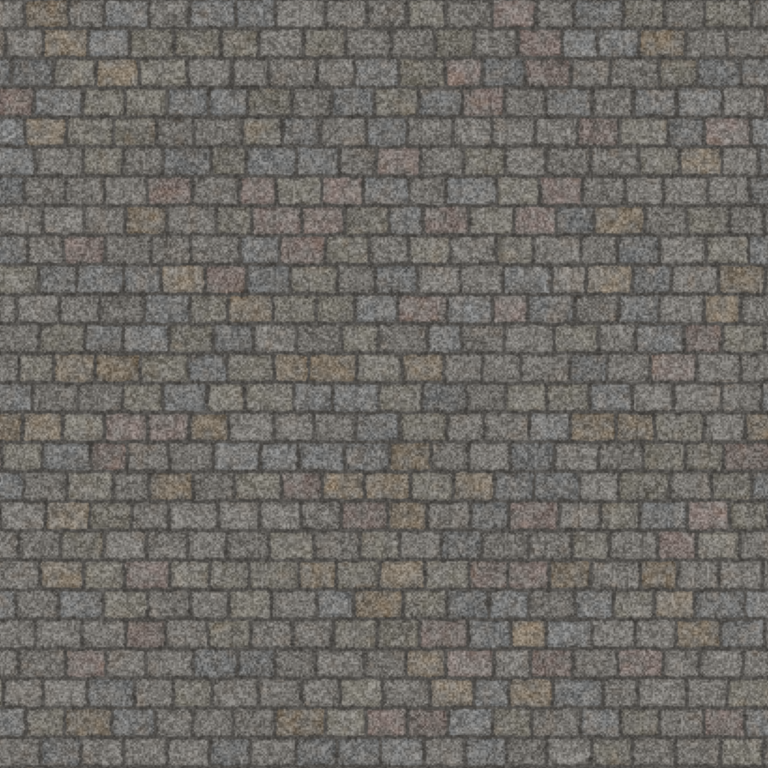
Write a three.js fragment shader that draws this texture.

```glsl
// Weathered grey stone setts in 26 running-bond rows of 18, with dark sandy joints.
varying vec2 vUv;

const vec2 GRID = vec2(18.0, 26.0);

float hash(vec2 p) {
  vec3 q = fract(vec3(p.xyx) * 0.1031);
  q += dot(q, q.yzx + 33.33);
  return fract((q.x + q.y) * q.z);
}

float noise(vec2 p) {
  vec2 i = floor(p), f = fract(p);
  f = f * f * (3.0 - 2.0 * f);
  return mix(mix(hash(i), hash(i + vec2(1.0, 0.0)), f.x),
             mix(hash(i + vec2(0.0, 1.0)), hash(i + vec2(1.0, 1.0)), f.x), f.y);
}

// Uneven position of the upright joint to the left of a stone
float joint(float column, float row) {
  return column + 0.22 * hash(vec2(mod(column, GRID.x), row + 7.0));
}

void main() {
  // Wobble the outlines slightly
  vec2 wobble = vec2(noise(vUv * 95.0), noise(vUv * 95.0 + 40.0)) - 0.5;
  wobble += 0.6 * (vec2(noise(vUv * 220.0 + 11.0), noise(vUv * 220.0 + 73.0)) - 0.5);
  vec2 p = (vUv + 0.0026 * wobble) * GRID + vec2(0.0, -0.04);

  // Locate the stone within its shifted row
  float row = floor(p.y);
  float wrappedRow = mod(row, GRID.y);
  p.x += 0.5 * mod(row, 2.0) + 0.3 * hash(vec2(wrappedRow, 3.0));
  float column = floor(p.x);
  if (p.x < joint(column, wrappedRow)) column -= 1.0;
  float left = joint(column, wrappedRow);
  float right = joint(column + 1.0, wrappedRow);
  vec2 id = vec2(mod(column, GRID.x), wrappedRow);

  // Rounded box distance in canvas units
  vec2 centre = vec2(0.5 * (left + right), row + 0.5);
  vec2 halfSize = 0.5 * vec2(right - left, 1.0) / GRID;
  halfSize -= 0.0020 + 0.0007 * vec2(hash(id + 51.0), hash(id + 62.0));
  float radius = 0.0028;
  vec2 d = abs(p - centre) / GRID - halfSize + radius;
  float edge = length(max(d, 0.0)) + min(max(d.x, d.y), 0.0) - radius;
  float stoneMask = 1.0 - smoothstep(-0.0016, 0.0016, edge);

  // Tone and faint mineral tint of each stone
  vec3 stone = vec3(0.463, 0.453, 0.436) + 0.055 * (hash(id + 17.0) - 0.5);
  float hue = hash(id + 29.0);
  vec3 ochre = vec3(0.030, 0.008, -0.020);
  vec3 pink = vec3(0.020, -0.006, -0.006);
  vec3 olive = vec3(0.004, 0.003, -0.010);
  vec3 blue = vec3(-0.013, -0.003, 0.009);
  vec3 tint = hue < 0.09 ? ochre : hue < 0.22 ? pink : hue < 0.42 ? olive : hue < 0.62 ? blue : vec3(0.0);
  float patches = noise(vUv * 85.0 + 5.0);
  stone += tint * (0.2 + 1.4 * patches);

  // Rusty flecks, blotches and worn, darkened rims
  float rust = smoothstep(0.62, 0.95, noise(vUv * 60.0 + 31.0)) * hash(id + 83.0);
  stone += rust * vec3(0.020, 0.000, -0.016);
  stone += 0.05 * (noise(vUv * 130.0 + 19.0) - 0.5);
  stone *= 1.0 - 0.10 * smoothstep(-0.005, 0.0, edge);

  // Sandy joints and granular speckle over everything
  vec3 mortar = vec3(0.318, 0.309, 0.296) + 0.04 * (patches - 0.5);
  vec3 color = mix(mortar, stone, stoneMask);
  float grain = 0.19 * (noise(vUv * 410.0) - 0.5) + 0.12 * (noise(vUv * 235.0 + 9.0) - 0.5);
  color += grain * mix(0.6, 1.0, stoneMask);

  gl_FragColor = vec4(color, 1.0);
}
```
